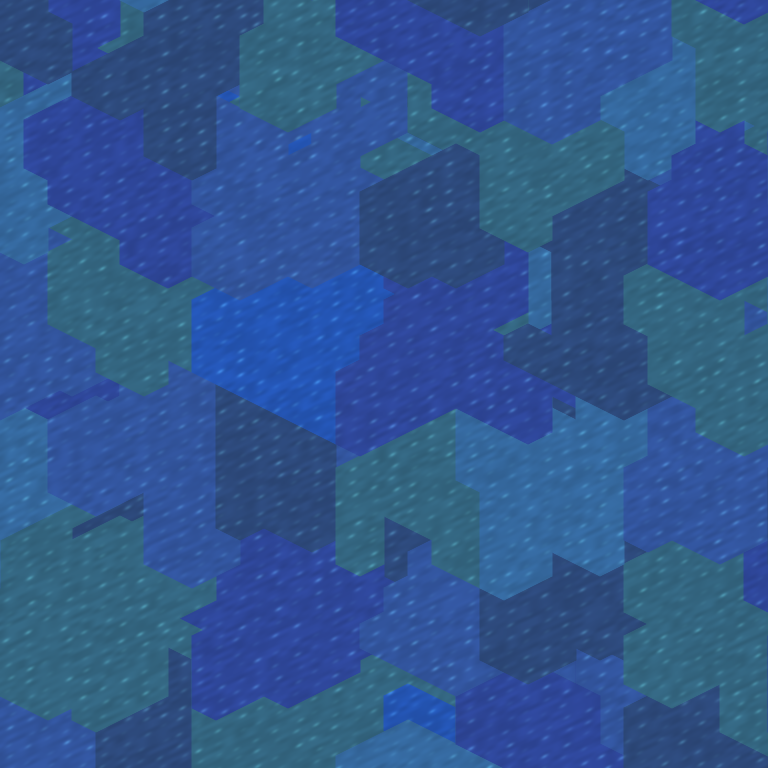
Reproduce this pattern procedurally as a WebGL 1 fragment shader.

```glsl
precision highp float;
// Isometric block camouflage: layers of box silhouettes snapped to a triangular
// lattice, each cluster of boxes in one of six blues and greens, overlaid with
// a fine slanted ripple and small light flecks.
uniform vec2 u_resolution;

const float UNITS = 32.0;            // lattice columns across the canvas
const int LAYERS = 4;
const int BOXES = 5;                 // boxes per cluster
const float CELL_FIRST = 9.0;        // cluster spacing of the lowest layer
const float CELL_STEP = 1.0;         // spacing lost with each higher layer
const float SPREAD = 0.85;           // cluster scatter, in cells
const float SLANT = 0.45;            // slope of the ripple
const vec2 RIPPLE_FREQ = vec2(2.2, 5.5);
const float RIPPLE_GAIN = 0.14;
const vec2 FLECK_CELL = vec2(0.8, 0.55);
const vec2 FLECK_SIZE = vec2(0.14, 0.075);
const vec3 FLECK_LIGHT = vec3(0.10, 0.19, 0.18);

const vec3 TEAL   = vec3(0.20, 0.395, 0.50);
const vec3 NAVY   = vec3(0.175, 0.285, 0.48);
const vec3 SLATE  = vec3(0.195, 0.33, 0.615);
const vec3 INDIGO = vec3(0.18, 0.275, 0.60);
const vec3 BRIGHT = vec3(0.14, 0.33, 0.70);
const vec3 SKY    = vec3(0.205, 0.405, 0.615);

vec3 hash3(vec2 p, float seed) {
  vec3 q = vec3(dot(p, vec2(127.1, 311.7)), dot(p, vec2(269.5, 183.3)),
                dot(p, vec2(419.2, 371.9)));
  return fract(sin(q + seed * 17.31) * 43758.5453);
}

float noise(vec2 p) {
  vec2 i = floor(p), f = fract(p);
  f = f * f * (3.0 - 2.0 * f);
  float low = mix(hash3(i, 0.0).x, hash3(i + vec2(1.0, 0.0), 0.0).x, f.x);
  float high = mix(hash3(i + vec2(0.0, 1.0), 0.0).x, hash3(i + 1.0, 0.0).x, f.x);
  return mix(low, high, f.y);
}

vec3 paletteColour(float t) {
  if (t < 0.27) return TEAL;
  if (t < 0.49) return NAVY;
  if (t < 0.68) return SLATE;
  if (t < 0.83) return INDIGO;
  if (t < 0.91) return BRIGHT;
  return SKY;
}

// Signed distance to the hexagonal outline of an isometric box, whose size
// counts lattice steps to the right, to the left and upwards.
float boxOutline(vec2 p, vec2 target, vec3 size) {
  vec2 toCentre = vec2(size.x - size.y, 0.5 * (size.x + size.y) + size.z) * 0.5;
  vec2 corner = target - toCentre;
  corner.x = floor(corner.x + 0.5);
  corner.y = floor(corner.y - 0.5 * corner.x + 0.5) + 0.5 * corner.x;
  vec2 q = p - corner - toCentre;
  float side = abs(q.x) - 0.5 * (size.x + size.y);
  float rising = abs(q.y - 0.5 * q.x) - 0.5 * (size.y + size.z);
  float falling = abs(q.y + 0.5 * q.x) - 0.5 * (size.x + size.z);
  return max(side, max(rising, falling) * 0.894);
}

// Distance to a cluster: one large core with smaller boxes around it.
float clusterOutline(vec2 p, vec2 cell, float cellSize, float layer) {
  float d = 1e3;
  for (int k = 0; k < BOXES; k++) {
    float seed = layer * 11.0 + float(k) + 1.0;
    vec3 r = hash3(cell, seed);
    vec2 shift = hash3(cell, seed + 60.0).xy - 0.5;
    vec3 size = 1.0 + floor(r * vec3(2.4, 2.4, 4.0));
    if (k == 0) size = 2.0 + floor(r * 3.0 * cellSize / CELL_FIRST);
    vec2 target = (cell + 0.5 + shift * SPREAD) * cellSize;
    d = min(d, boxOutline(p, target, size));
  }
  return d;
}

vec3 camouflage(vec2 p, float pixel) {
  vec3 colour = SKY;
  for (int n = 0; n < LAYERS; n++) {
    float layer = float(n);
    float cellSize = CELL_FIRST - CELL_STEP * layer;
    vec2 q = p + layer * vec2(13.0, 29.0);
    vec2 home = floor(q / cellSize);
    for (int j = -1; j <= 1; j++) {
      for (int i = -1; i <= 1; i++) {
        vec2 cell = home + vec2(float(i), float(j));
        // Evenly spread picks keep the colour shares balanced
        float pick = fract(dot(cell, vec2(0.7549, 0.5698)) + 0.37 * layer
                           + 0.2 * hash3(cell, layer + 90.0).x);
        float d = clusterOutline(q, cell, cellSize, layer);
        // Half a pixel of overlap hides seams between touching boxes
        float cover = 1.0 - smoothstep(0.0, pixel, d);
        colour = mix(colour, paletteColour(pick), cover);
      }
    }
  }
  return colour;
}

// Short light dashes, one in each slanted cell.
float flecks(vec2 p) {
  vec2 g = p / FLECK_CELL;
  vec3 r = hash3(floor(g), 7.0);
  vec2 q = (fract(g) - 0.5 - (r.xy - 0.5) * 0.4) * FLECK_CELL / FLECK_SIZE;
  return exp(-dot(q, q)) * mix(0.15, 1.0, r.z * r.z);
}

void main() {
  vec2 p = gl_FragCoord.xy / u_resolution.y * UNITS;
  vec3 colour = camouflage(p, UNITS / u_resolution.y);
  vec2 slanted = vec2(p.x, p.y - SLANT * p.x);
  float ripple = noise(slanted * RIPPLE_FREQ) - 0.5;
  colour *= 1.0 + RIPPLE_GAIN * ripple;
  colour += FLECK_LIGHT * flecks(slanted);
  gl_FragColor = vec4(colour, 1.0);
}
```
